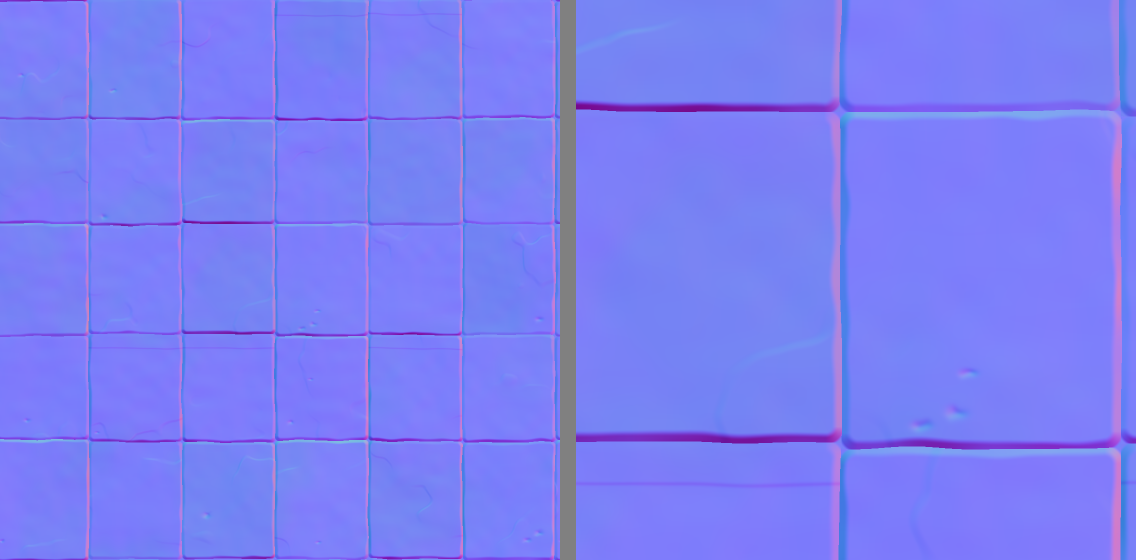
Left: the whole. Right: its middle third, enlarged.
Write a WebGL 2 fragment shader that draws this texture map.

```glsl
#version 300 es
precision highp float;
// Tangent-space normal map of handmade glazed tiles, six across and five down.
// Each tile is a rounded box with wobbly edges; bevels, uneven glaze, pits
// and hairlines add up to a slope, which is then encoded as a colour.
uniform vec2 u_resolution;
out vec4 fragColor;

float hash(vec2 p) {
  return fract(sin(dot(p, vec2(127.1, 311.7))) * 43758.5453);
}

float noise(vec2 p) {
  vec2 i = floor(p), f = fract(p);
  f = f * f * (3.0 - 2.0 * f);
  return mix(mix(hash(i), hash(i + vec2(1, 0)), f.x),
             mix(hash(i + vec2(0, 1)), hash(i + vec2(1, 1)), f.x), f.y);
}

float fbm(vec2 p) {
  return 0.6 * noise(p) + 0.27 * noise(p * 2.3 + 5.0) + 0.13 * noise(p * 5.1 + 9.0);
}

// Left edge of column k at height y
float columnEdge(float k, float y) {
  float c = mod(k, 6.0);
  return k / 6.0 - 0.008 + 0.004 * (hash(vec2(c, 7.0)) - 0.5)
       + 0.003 * (noise(vec2(c * 17.0, y * 24.0)) - 0.5);
}

// Lower edge of row k; the rows differ in height and step slightly per column
float rowEdge(float k, float column, float x) {
  float r = mod(k, 5.0), a = r * 1.25664;
  return k / 5.0 + 0.01 * sin(a) + 0.005 * sin(2.0 * a)
       + 0.005 * (hash(vec2(column, r + 31.0)) - 0.5)
       + 0.003 * (noise(vec2(x * 30.0, r * 13.0)) - 0.5);
}

// Glaze height: soft undulation with a few thin-lipped flakes
float glaze(vec2 p) {
  float f = fbm(p * 9.0);
  float flake = smoothstep(0.52, 0.56, f) * smoothstep(0.45, 0.75, noise(p * 12.0 + 40.0));
  return 0.004 * f + 0.0004 * flake;
}

vec3 tileNormalColor(vec2 p) {
  // Find the tile that holds this point
  float col = floor(p.x * 6.0 + 0.048);
  if (p.x < columnEdge(col, p.y)) col -= 1.0;
  else if (p.x > columnEdge(col + 1.0, p.y)) col += 1.0;
  float c = mod(col, 6.0), row = floor(p.y * 5.0);
  if (p.y < rowEdge(row, c, p.x)) row -= 1.0;
  else if (p.y > rowEdge(row + 1.0, c, p.x)) row += 1.0;

  vec2 id = vec2(c, mod(row, 5.0));
  vec2 low = vec2(columnEdge(col, p.y), rowEdge(row, c, p.x));
  vec2 high = vec2(columnEdge(col + 1.0, p.y), rowEdge(row + 1.0, c, p.x));
  vec2 local = p - 0.5 * (low + high), halfSize = 0.5 * (high - low);
  vec2 glazeAt = local + id * 3.7;

  // Rounded bevel: distance to the edge and its outward direction
  float radius = 0.009;
  vec2 corner = max(abs(local) - halfSize + radius + 0.0006, 0.0);
  float d = length(corner) - radius;
  vec2 outward = sign(local) * corner / max(length(corner), 0.00001);
  float chip = noise(glazeAt * 45.0);
  float bevel = smoothstep(-0.0058, -0.0015, d + 0.003 * (chip - 0.5))
              * (1.0 - smoothstep(0.0008, 0.003, d));

  // Each side of each tile is worn by a different amount
  float right = mix(0.36, 0.6, hash(id + 11.0));
  float left = mix(0.22, 0.5, hash(id + 23.0));
  float top = mix(0.03, 0.4, pow(hash(id + 37.0), 2.0));
  float bottom = mix(0.2, 0.85, hash(id + 53.0));
  vec2 wear = vec2(outward.x > 0.0 ? right : left, outward.y > 0.0 ? top : bottom);
  vec2 slope = outward * wear * bevel * mix(0.65, 1.25, noise(glazeAt * 28.0 + 70.0));

  // Glaze relief and the lean of the whole tile
  float e = 0.002, h = glaze(glazeAt);
  slope -= (vec2(glaze(glazeAt + vec2(e, 0)), glaze(glazeAt + vec2(0, e))) - h) / e;
  slope += 0.04 * (vec2(hash(id + 61.0), hash(id + 67.0)) - 0.5);

  // Pits, mostly low on the tile
  for (float i = 0.0; i < 3.0; i++) {
    vec2 seed = id + i * 19.0;
    vec2 at = vec2(hash(seed + 3.0) * 1.7 - 0.85, 0.4 - 1.3 * sqrt(hash(seed + 5.0)));
    vec2 q = (local - at * halfSize) / mix(0.002, 0.005, hash(seed + 8.0));
    q = q * vec2(0.6, 1.0) + 0.7 * (noise(glazeAt * 160.0) - 0.5);
    slope -= step(hash(seed + 13.0), 0.25) * 0.55 * q * exp(-1.4 * dot(q, q));
  }

  // Occasional hairline across the upper part
  float line = local.y - 0.72 * halfSize.y - 0.004 * noise(glazeAt * 20.0);
  slope.y -= step(0.91, hash(id + 83.0)) * 0.16 * exp(-line * line / 0.0000015);

  // Flat colour drifts from violet to a cooler blue in broad patches
  float patches = fbm(glazeAt * 7.0 + 20.0) + 0.3 * (hash(id + 97.0) - 0.5);
  vec3 flatColor = mix(vec3(0.492, 0.492, 0.985), vec3(0.458, 0.515, 0.955),
                       smoothstep(0.38, 0.72, patches));
  return flatColor + vec3(0.5 * slope, -0.45 * dot(slope, slope));
}

void main() {
  // Four samples per pixel smooth the narrow seams
  vec3 color = vec3(0.0);
  for (int i = 0; i < 4; i++) {
    vec2 offset = vec2(i % 2, i / 2) * 0.5 - 0.25;
    color += tileNormalColor((gl_FragCoord.xy + offset) / u_resolution);
  }
  fragColor = vec4(clamp(color / 4.0, 0.0, 1.0), 1.0);
}
```
